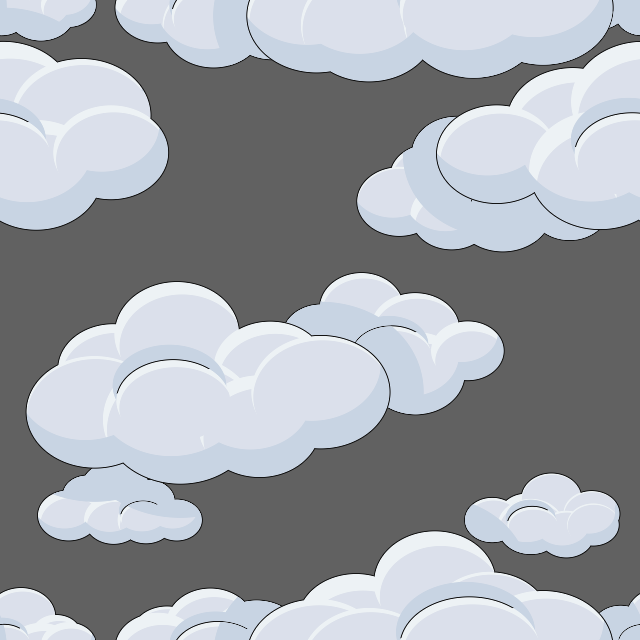
Reproduce this pattern procedurally as a WebGL 1 fragment shader.

```glsl
precision highp float;
// Seamless cartoon sky: inked, cel-shaded cumulus clouds on flat grey.
uniform vec2 u_resolution;

const vec3 SKY   = vec3(0.38);
const vec3 LIGHT = vec3(0.93, 0.95, 0.96);
const vec3 BODY  = vec3(0.86, 0.88, 0.92);
const vec3 SHADE = vec3(0.785, 0.83, 0.89);
const vec3 INK   = vec3(0.08);
const float INK_HALF_WIDTH = 0.0008;

float hash(vec2 p) {
  vec3 q = fract(p.xyx * vec3(0.1031, 0.1030, 0.0973));
  q += dot(q, q.yzx + 33.33);
  return fract((q.x + q.y) * q.z);
}

// Approximate signed distance to an ellipse with radii r.
float ellipse(vec2 p, vec2 r) {
  float k = length(p / r) + 1e-4;
  return k * (k - 1.0) / (length(p / (r * r)) + 1e-4);
}

// Antialiased coverage of the region d < 0.
float cover(float d, float pixel) {
  return clamp(0.5 - d / pixel, 0.0, 1.0);
}

// Lobe k of a cloud of half width 1: centre in xy, radii in zw.
// Lobes 0-2 form the leaning, domed back row, 3-6 the wide front row.
vec4 lobe(float k, float seed) {
  float back = step(k, 2.5);
  float t = mix((k - 4.5) / 1.5, k - 1.0, back);
  float lean = 0.3 * (hash(vec2(seed, 21.0)) - 0.5);
  float peak = mix(0.16, 0.28, hash(vec2(seed, 43.0)));
  vec2 centre = vec2(mix(0.66 * t, 0.4 * t + lean, back),
                     mix(0.1 * t * t - 0.22, peak - 0.14 * t * t, back));
  vec2 jitter = vec2(hash(vec2(k, seed + 11.0)), hash(vec2(k, seed + 37.0))) - 0.5;
  vec2 radii = (vec2(0.37, 0.31) - 0.04 * t * t) * mix(0.88, 1.15, hash(vec2(k, seed + 59.0)));
  return vec4(centre + jitter * vec2(0.2, 0.13), radii);
}

// Fill of one puff: body tone with a bright crescent at its upper left.
vec3 puffTone(vec2 p, vec2 radii, float thickness, float pixel) {
  float core = ellipse(p - vec2(0.4, -1.0) * thickness, radii);
  return mix(LIGHT, BODY, cover(core, pixel));
}

// Paints a cloud over the scene; alpha marks cloud surface that can take shadow.
vec4 paintCloud(vec4 scene, vec2 p, float size, float seed, float canvasPixel) {
  vec2 q = p / size;
  float pixel = canvasPixel / size;
  float inkWidth = INK_HALF_WIDTH / size;
  float outline = 1e3;
  float lit = 1e3;
  vec3 tone = BODY;

  // Overlapping lobes, back to front
  for (int i = 0; i < 7; i++) {
    float k = float(i);
    vec4 l = lobe(k, seed);
    vec2 v = q - l.xy;
    float d = ellipse(v, l.zw);
    float thickness = mix(0.015, 0.1, hash(vec2(k, seed + 83.0)));
    tone = mix(tone, puffTone(v, l.zw, thickness, pixel), cover(d, pixel));
    outline = min(outline, d);
    lit = min(lit, ellipse(v + vec2(0.05, -0.15), l.zw));
  }

  // Inner front puff with its shadow
  vec2 v = q - vec2(0.6 * hash(vec2(seed, 7.0)) - 0.3, -0.12);
  vec2 radii = vec2(0.36, 0.26) * mix(0.75, 1.05, hash(vec2(seed, 65.0)));
  float d = ellipse(v, radii);
  tone = mix(tone, SHADE, cover(ellipse(v - vec2(-0.02, 0.08), radii), pixel));
  tone = mix(tone, puffTone(v, radii, 0.04, pixel), cover(d, pixel));

  // Underside shade
  tone = mix(SHADE, tone, cover(lit, pixel));

  // Contour plus an open arc over the inner puff
  float body = cover(outline, pixel);
  float arcSpan = smoothstep(0.5, 0.52, dot(v / radii, vec2(-0.35, 0.94)));
  float arc = cover(abs(d) - inkWidth, pixel) * arcSpan * body;
  float line = max(cover(abs(outline) - inkWidth, pixel), arc);

  // Shadow cast on clouds behind, then fill, then ink
  vec3 colour = mix(scene.rgb, SHADE, scene.a * cover(outline - 0.18, pixel));
  colour = mix(mix(colour, tone, body), INK, line);
  return vec4(colour, mix(scene.a, 1.0, body) * (1.0 - line));
}

void main() {
  vec2 p = gl_FragCoord.xy / u_resolution;
  float pixel = 0.8 / u_resolution.y;
  vec4 scene = vec4(SKY, 0.0);

  // Three groups, each a large cloud with companions; small ones lie behind
  for (int i = 0; i < 9; i++) {
    float n = float(i);
    float level = floor((n + 0.5) / 3.0);
    float group = n - 3.0 * level;
    float angle = 0.9 + 2.4 * level + 3.4 * group;
    vec2 reach = vec2(0.3, 0.22 - 0.07 * level) * step(level, 1.5);
    vec2 centre = vec2(0.661 + 0.66 * group, 0.024 + 0.385 * group)
                + reach * vec2(cos(angle), sin(angle));
    vec2 wrapped = fract(p - centre + 0.5) - 0.5;
    scene = paintCloud(scene, wrapped, 0.13 * pow(1.5, level), n, pixel);
  }
  gl_FragColor = vec4(scene.rgb, 1.0);
}
```
